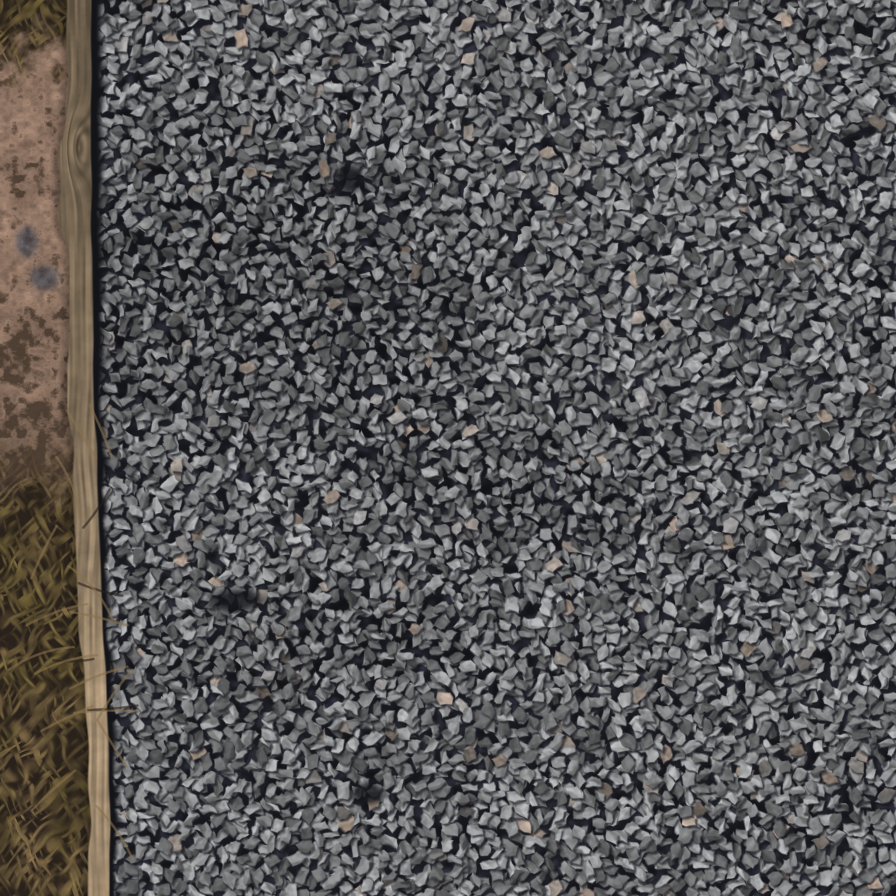
A WebGL 1 fragment shader for this texture:

```glsl
precision highp float;
// Crushed grey gravel beside a weathered timber edging, with sand and dry grass on the left.

#define GRID 62.0
#define JITTER 0.72
#define SHADOW_SHIFT vec2(-0.13, 0.15)
#define GAP_COLOR vec3(0.095, 0.097, 0.12)
#define STONE_COLOR vec3(0.515, 0.518, 0.522)
#define WARM_STONE vec3(0.57, 0.51, 0.46)
#define SAND_COLOR vec3(0.60, 0.49, 0.42)
#define SOIL_COLOR vec3(0.25, 0.20, 0.16)
#define STRAW_COLOR vec3(0.53, 0.44, 0.30)
#define WOOD_COLOR vec3(0.53, 0.46, 0.37)

uniform vec2 u_resolution;

float hash(vec2 p) {
  return fract(sin(dot(p, vec2(127.1, 311.7))) * 43758.545);
}

vec2 hash2(vec2 p) {
  return vec2(hash(p), hash(p + 37.3));
}

float noise(vec2 p) {
  vec2 i = floor(p), f = fract(p);
  f = f * f * (3.0 - 2.0 * f);
  return mix(mix(hash(i), hash(i + vec2(1, 0)), f.x),
             mix(hash(i + vec2(0, 1)), hash(i + vec2(1, 1)), f.x), f.y);
}

float fbm(vec2 p) {
  float sum = 0.0, amp = 0.5;
  for (int i = 0; i < 4; i++) {
    sum += amp * noise(p);
    p = p * 2.03 + 11.7;
    amp *= 0.5;
  }
  return sum / 0.94;
}

vec2 rotate(vec2 p, float a) {
  float c = cos(a), s = sin(a);
  return vec2(c * p.x + s * p.y, c * p.y - s * p.x);
}

float spot(vec2 p, vec2 center, vec2 radius) {
  return 1.0 - smoothstep(0.4, 1.1, length((p - center) / radius));
}

// Box with two corners cut off by a slanted band.
float chipDistance(vec2 q, vec2 size, float slant) {
  vec2 e = abs(q) - size;
  float cut = abs(dot(q, vec2(cos(slant), sin(slant)))) - 0.7 * length(size);
  return max(max(e.x, e.y), cut);
}

// Two layers of overlapping chips, each casting a shadow on those below.
vec3 gravel(vec2 uv, float pixel) {
  float soft = max(0.085, 0.7 * pixel * GRID);
  float hollow = spot(uv, vec2(0.39, 0.80), vec2(0.02))
               + spot(uv, vec2(0.41, 0.115), vec2(0.024, 0.016))
               + spot(uv, vec2(0.265, 0.33), vec2(0.035, 0.016));
  // Broad regions where the chips lie more loosely.
  float loose = 0.75 * spot(uv, vec2(0.30, 0.69), vec2(0.34, 0.24))
              + 0.6 * spot(uv, vec2(0.56, 0.46), vec2(0.24, 0.10))
              + 0.6 * spot(uv, vec2(0.38, 0.29), vec2(0.26, 0.09))
              + 0.5 * (fbm(uv * 11.0 + 4.0) - 0.4);
  loose = clamp(loose, 0.0, 1.0);
  vec3 col = GAP_COLOR * (0.7 + 1.3 * pow(noise(uv * 110.0), 2.0));
  for (int layer = 0; layer < 2; layer++) {
    float id = float(layer), turn = 0.35 + 0.6 * id;
    vec2 p = rotate(uv * GRID, turn) + 19.4 * id;
    p += 0.24 * (vec2(noise(p * 2.1), noise(p * 2.1 + 40.0)) - 0.5);
    vec2 base = floor(p);
    for (int j = -1; j <= 1; j++) {
      for (int i = -1; i <= 1; i++) {
        vec2 cell = base + vec2(float(i), float(j));
        vec2 seed = cell + 71.0 * id;
        vec2 r = hash2(seed), s = hash2(seed + 5.7), t = hash2(seed + 13.1);
        vec2 center = cell + 0.5 + JITTER * (r - 0.5);
        vec2 size = vec2(0.36 + 0.21 * s.x, 0.19 + 0.21 * s.y) * (1.06 - 0.16 * loose);
        float angle = 6.283 * t.x, slant = 0.4 + 0.8 * t.y;
        vec2 q = rotate(p - center, angle);
        vec2 shift = rotate(rotate(SHADOW_SHIFT, turn), angle);
        float body = 1.0 - smoothstep(-soft, soft, chipDistance(q, size, slant));
        float shade = 1.0 - smoothstep(-0.1, 0.16, chipDistance(q + shift, size, slant));
        // Flat lit top with one darker sloping facet.
        float facet = smoothstep(-0.1, 0.1, dot(q, vec2(0.45, 0.9)) - 0.16 + 0.2 * r.y);
        float tone = mix(0.60, 1.25, pow(hash(seed + 29.0), 0.7));
        tone *= mix(1.0, 0.62 + 0.3 * s.y, facet);
        tone *= 0.88 + 0.24 * noise(p * 4.0);
        float warm = smoothstep(0.94, 1.0, hash(seed + 43.0));
        col = mix(col, GAP_COLOR, 0.68 * shade);
        col = mix(col, mix(STONE_COLOR, WARM_STONE, warm) * tone, body);
      }
    }
  }
  col *= 1.09 - 0.15 * loose;
  return mix(col, GAP_COLOR * 0.8, clamp(hollow, 0.0, 1.0) * 0.8);
}

// Sand above, matted dry grass below and in the top corner.
vec3 verge(vec2 uv) {
  float rough = fbm(uv * 48.0), fine = fbm(uv * 130.0);
  vec3 sand = SAND_COLOR * (0.66 + 0.6 * fine);
  float shady = spot(uv, vec2(0.03, 0.53), vec2(0.10, 0.12)) + 0.5 * spot(uv, vec2(0.0, 0.85), vec2(0.03, 0.06));
  float litter = smoothstep(0.52, 0.72, 0.5 * rough + 0.5 * fine + 0.13 * shady);
  sand = mix(sand, SOIL_COLOR, 0.85 * litter);
  float pebbles = spot(uv, vec2(0.03, 0.73), vec2(0.016, 0.022)) + spot(uv, vec2(0.05, 0.69), vec2(0.02, 0.018));
  sand = mix(sand, vec3(0.33, 0.32, 0.34) * (0.5 + fine), 0.85 * min(pebbles, 1.0));
  vec2 bent = uv + 0.012 * vec2(noise(uv * 40.0), noise(uv * 40.0 + 9.0));
  float blades = max(noise(rotate(bent, 0.45) * vec2(290.0, 70.0)),
                     noise(rotate(bent, -0.8) * vec2(270.0, 65.0) + 8.0));
  vec3 straw = mix(STRAW_COLOR, vec3(0.42, 0.37, 0.20), noise(uv * 28.0 + 3.0));
  vec3 grass = mix(SOIL_COLOR * 0.65, straw, smoothstep(0.3, 1.0, blades) * (0.25 + 1.15 * rough));
  float edge = 0.12 * (rough - 0.5);
  float grassy = max(1.0 - smoothstep(0.42, 0.53, uv.y + edge), smoothstep(0.91, 0.97, uv.y + edge));
  return mix(sand, grass, grassy);
}

vec3 timber(vec2 uv) {
  vec2 knot = (uv - vec2(0.088, 0.835)) / vec2(0.014, 0.035);
  float bulge = exp(-dot(knot, knot));
  float grain = noise(vec2(uv.x * 330.0 + 7.0 * bulge + 2.0 * noise(uv * 12.0), uv.y * 13.0));
  vec3 col = WOOD_COLOR * mix(1.18, 0.82, smoothstep(0.1, 0.9, uv.y));
  col *= 0.66 + 0.42 * grain + 0.22 * fbm(uv * 70.0);
  return col * (1.0 - 0.2 * bulge * sin(9.0 * length(knot)));
}

void main() {
  vec2 uv = gl_FragCoord.xy / u_resolution;
  float pixel = 1.0 / min(u_resolution.x, u_resolution.y);
  float wobble = 0.006 * (noise(vec2(uv.y * 24.0, 2.0)) - 0.5);
  float right = 0.102 + 0.021 * smoothstep(0.75, 0.0, uv.y) + 0.4 * wobble;
  float left = 0.075 + 0.025 * smoothstep(0.7, 0.0, uv.y) + wobble
             - 0.009 * spot(uv, vec2(0.07, 0.79), vec2(0.09, 0.07));
  float aa = max(pixel, 0.0015);

  // Gravel with the shadow of the timber along its edge.
  vec3 col = gravel(uv, pixel);
  float reach = 0.005 + 0.007 * smoothstep(0.3, 0.75, uv.y) + 0.009 * noise(uv * 60.0);
  col = mix(GAP_COLOR * 0.8, col, smoothstep(0.3, 1.1, (uv.x - right) / reach));
  col = mix(timber(uv), col, smoothstep(-aa, aa, uv.x - right));
  vec3 ground = verge(uv) * (1.0 - 0.3 * smoothstep(left - 0.012, left, uv.x));
  col = mix(ground, col, smoothstep(-aa, aa, uv.x - left));

  // Loose blades lying across the edging.
  for (int i = 0; i < 22; i++) {
    vec2 r = hash2(vec2(float(i), 3.0)), s = hash2(vec2(float(i), 8.0));
    vec2 q = rotate(uv - vec2(0.04 + 0.10 * r.x, 0.52 * r.y), 2.4 * (s.x - 0.5));
    q.y += 9.0 * (s.y - 0.5) * q.x * q.x;
    float line = length(vec2(max(abs(q.x) - 0.02 - 0.02 * s.y, 0.0), q.y));
    vec3 blade = mix(SOIL_COLOR * 0.6, STRAW_COLOR, step(0.45, s.y));
    col = mix(col, blade, 0.6 * (1.0 - smoothstep(0.0004, 0.0012 + pixel, line)));
  }
  gl_FragColor = vec4(clamp(col, 0.0, 1.0), 1.0);
}
```
